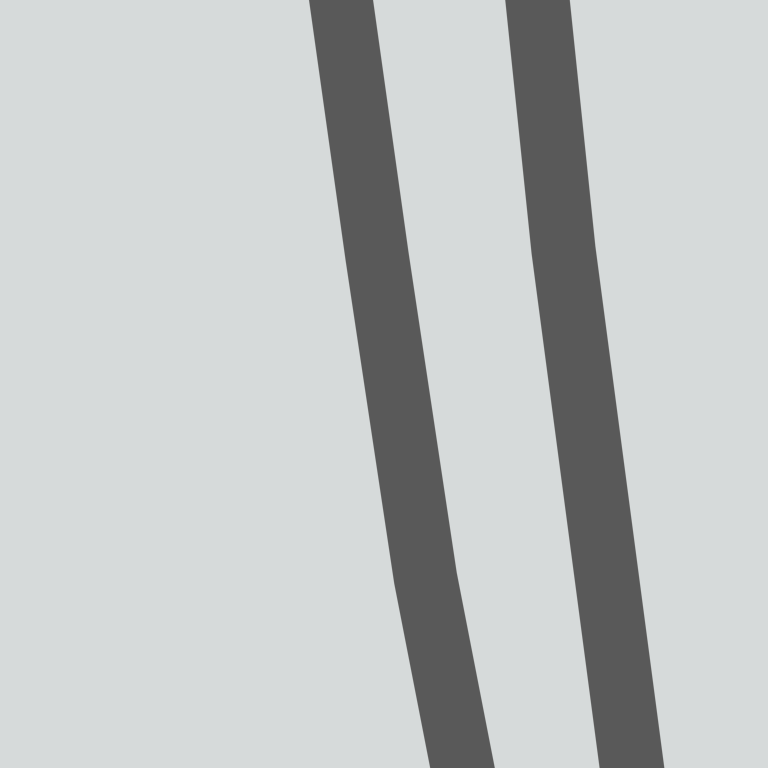
Write a WebGL 1 fragment shader that draws this background.

```glsl
precision highp float;
// Two dark, gently bent bands running steeply down a pale grey field.

uniform vec2 u_resolution;

// Distance from p to the segment a-b
float segmentDistance(vec2 p, vec2 a, vec2 b) {
  vec2 ap = p - a;
  vec2 ab = b - a;
  return length(ap - ab * clamp(dot(ap, ab) / dot(ab, ab), 0.0, 1.0));
}

void main() {
  vec2 uv = gl_FragCoord.xy / u_resolution;
  float pixel = 1.0 / min(u_resolution.x, u_resolution.y);

  // Left band: bends near the upper third and again near the lower quarter
  vec2 upperBend = vec2(0.4909, 0.6667);
  vec2 lowerBend = vec2(0.5540, 0.2474);
  float leftBand = segmentDistance(uv, vec2(0.4300, 1.1), upperBend);
  leftBand = min(leftBand, segmentDistance(uv, upperBend, lowerBend));
  leftBand = min(leftBand, segmentDistance(uv, lowerBend, vec2(0.6217, -0.1)));

  // Right band: a single bend
  vec2 rightBend = vec2(0.7337, 0.6745);
  float rightBand = segmentDistance(uv, vec2(0.6895, 1.1), rightBend);
  rightBand = min(rightBand, segmentDistance(uv, rightBend, vec2(0.8361, -0.1)));

  // Signed distance to the nearer band edge, then a smooth fill
  float edge = min(leftBand - 0.0413, rightBand - 0.0418);
  float ink = 1.0 - smoothstep(-0.75 * pixel, 0.75 * pixel, edge);

  vec3 paleGrey = vec3(0.840, 0.855, 0.855);
  vec3 charcoal = vec3(0.350, 0.350, 0.348);
  gl_FragColor = vec4(mix(paleGrey, charcoal, ink), 1.0);
}
```
